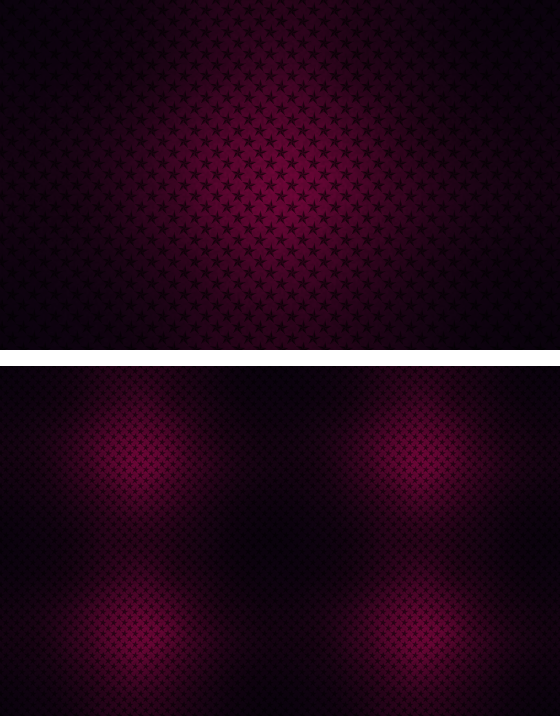
Top: one tile. Bottom: repeated 2 by 2.
A Shadertoy shader for this pattern:

```glsl
const vec2 REPEATS = vec2(26.0, 16.0);        // lattice cells across and down
const vec2 LATTICE_SHIFT = vec2(0.06, 0.03);  // in cells
const float STAR_RADIUS = 0.335;              // in cells
const float STAR_INNER = 0.40;                // valley radius / tip radius
const float STAR_TILT = 0.12;                 // radians
const float DARK_FACET = 0.23;                // brightness kept by each facet
const float LIGHT_FACET = 0.62;
const float STAR_WEAR = 0.18;
const vec2 GLOW_CENTER = vec2(0.5, 0.48);
const vec2 GLOW_FALLOFF = vec2(1.90, 0.95);
const vec3 EDGE_COLOR = vec3(0.022, 0.008, 0.044);
const vec3 GLOW_COLOR = vec3(0.395, 0.020, 0.200);
const vec2 CLOUD_CELLS = vec2(8.0, 5.0);
const vec2 GRAIN_CELLS = vec2(256.0, 160.0);
const float CLOUD_AMOUNT = 0.26;
const float GRAIN_AMOUNT = 0.16;
const float PI = 3.14159;

// Integer hash of a lattice point, 0 to 1
float hash(vec2 cell) {
    uvec2 q = uvec2(cell) * uvec2(1597u, 3571u);
    uint n = (q.x ^ (q.y << 8)) + 977u;
    n = (n ^ (n >> 15)) * 73244475u;
    n = (n ^ (n >> 13)) * 73244475u;
    n ^= n >> 16;
    return float(n & 65535u) / 65535.0;
}

// Value noise that wraps after one canvas
float wrappedNoise(vec2 uv, vec2 cells) {
    vec2 p = uv * cells;
    vec2 i = floor(p);
    vec2 f = p - i;
    f = f * f * (3.0 - 2.0 * f);
    vec2 lo = mod(i, cells);
    vec2 hi = mod(i + 1.0, cells);
    float bottom = mix(hash(lo), hash(vec2(hi.x, lo.y)), f.x);
    float top = mix(hash(vec2(lo.x, hi.y)), hash(hi), f.x);
    return mix(bottom, top, f.y);
}

float clouds(vec2 uv) {
    float sum = 0.0;
    float weight = 0.5;
    vec2 cells = CLOUD_CELLS;
    for (int octave = 0; octave < 4; octave++) {
        sum += weight * wrappedNoise(uv, cells);
        cells *= 2.0;
        weight *= 0.5;
    }
    return sum / 0.9375;
}

// Offset from the nearest point of the staggered lattice
vec2 nearestStar(vec2 p) {
    vec2 corner = fract(p + 0.5) - 0.5;
    vec2 middle = fract(p) - 0.5;
    return dot(corner, corner) < dot(middle, middle) ? corner : middle;
}

// x: signed distance to the outline, y: signed distance between facets
vec2 facetedStar(vec2 p) {
    float halfSector = PI / 5.0;
    float radius = length(p);
    float angle = radius > 0.0001 ? atan(p.x, p.y) : 0.0;
    angle = mod(angle + halfSector, 2.0 * halfSector) - halfSector;
    float fold = abs(angle);

    vec2 q = radius * vec2(sin(fold), cos(fold));
    vec2 tip = vec2(0.0, STAR_RADIUS);
    vec2 valley = STAR_RADIUS * STAR_INNER * vec2(sin(halfSector), cos(halfSector));
    vec2 side = normalize(valley - tip);
    float outline = dot(q - tip, vec2(-side.y, side.x));

    float ridge = radius * min(sin(fold), sin(halfSector - fold));
    return vec2(outline, angle < 0.0 ? -ridge : ridge);
}

void mainImage(out vec4 fragColor, in vec2 fragCoord) {
    vec2 uv = fragCoord / iResolution.xy;
    float pixel = REPEATS.y / iResolution.y;

    // Periodic glow with flat slope at the far side
    vec2 away = sin(PI * (uv - GLOW_CENTER));
    float glow = exp(-dot(GLOW_FALLOFF, away * away));
    vec3 color = mix(EDGE_COLOR, GLOW_COLOR, glow);

    // Mottling and fine grain
    float cloud = clouds(uv);
    float grain = wrappedNoise(uv, GRAIN_CELLS);
    color *= 1.0 + CLOUD_AMOUNT * (cloud - 0.5) + GRAIN_AMOUNT * (grain - 0.5);

    // Tilted stars with alternating facets
    vec2 p = nearestStar(uv * REPEATS - LATTICE_SHIFT);
    float c = cos(STAR_TILT);
    float s = sin(STAR_TILT);
    vec2 star = facetedStar(mat2(c, s, -s, c) * p);
    float inside = 1.0 - smoothstep(-0.7 * pixel, 0.7 * pixel, star.x);
    float shaded = smoothstep(-0.7 * pixel, 0.7 * pixel, star.y);
    float facet = mix(LIGHT_FACET, DARK_FACET, shaded);
    float ink = inside * (1.0 - STAR_WEAR * cloud);
    color *= mix(1.0, facet, ink);

    fragColor = vec4(color, 1.0);
}
```
